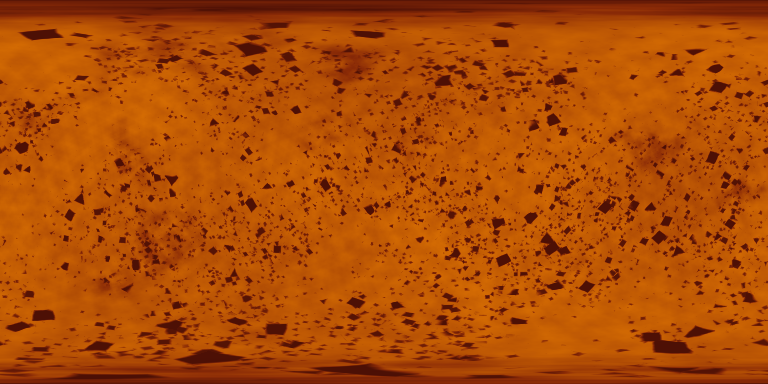
A Shadertoy shader for this texture:

```glsl
// Rusty orange planet surface, unrolled from a sphere, with clustered dark rock chips.

const float PI = 3.14159265;
const float EDGE = 0.006; // softness of chip outlines, in sphere radii

const vec3 AMBER = vec3(0.83, 0.42, 0.01);
const vec3 RUST  = vec3(0.54, 0.165, 0.025);
const vec3 UMBER = vec3(0.25, 0.04, 0.02);

vec3 hash3(vec3 p) {
    p = fract(p * vec3(0.1031, 0.1030, 0.0973));
    p += dot(p, p.yxz + 33.33);
    return fract((p.xxy + p.yxx) * p.zyx);
}

// Layered sines: rotated octaves of a gyroid, roughly -1 to 1.
float clouds(vec3 p) {
    const mat3 turn = mat3(0.0, 0.8, 0.6, -0.8, 0.36, -0.48, -0.6, -0.48, 0.64);
    float sum = 0.0, amp = 0.5;
    for (int i = 0; i < 5; i++) {
        sum += amp * dot(sin(p), cos(p.yzx));
        p = turn * p * 1.9 + 1.7;
        amp *= 0.5;
    }
    return sum;
}

// Cellular scatter of randomly turned boxes; returns coverage 0 to 1.
float chips(vec3 p, float scale, float size, float density) {
    vec3 q = p * scale;
    vec3 cell = floor(q);
    float nearest = 1.0;
    for (int k = 0; k < 27; k++) {
        vec3 id = cell + vec3(k % 3, (k / 3) % 3, k / 9) - 1.0;
        vec3 offset = q - id - hash3(id + 57.0);
        vec3 rnd = hash3(id + 131.0);

        // Random axes give each chip its own facets
        vec3 a = normalize(rnd - 0.5 + 0.001);
        vec3 b = normalize(cross(a, vec3(0.31, 0.83, 0.46)));
        vec3 c = cross(a, b);
        vec3 box = abs(vec3(dot(offset, a), dot(offset, b), dot(offset, c)));
        float d = max(box.x, max(box.y * 1.25, box.z));

        float presence = smoothstep(0.0, 0.18, density - rnd.z);
        float radius = size * presence * (0.5 + 0.5 * rnd.x);
        nearest = min(nearest, d - radius + 0.1 * (1.0 - presence));
    }
    return 1.0 - smoothstep(-EDGE, EDGE, nearest / scale);
}

vec3 spherePoint(vec2 uv) {
    float lon = uv.x * 2.0 * PI;
    float lat = (uv.y - 0.5) * PI;
    return vec3(cos(lat) * cos(lon), sin(lat), cos(lat) * sin(lon));
}

vec3 soilColor(float shade) {
    vec3 light = mix(AMBER, RUST, clamp(shade * 2.0, 0.0, 1.0));
    return mix(light, UMBER, clamp(shade * 2.0 - 1.0, 0.0, 1.0));
}

void mainImage(out vec4 fragColor, in vec2 fragCoord) {
    vec2 uv = fragCoord / iResolution.xy;
    vec3 p = spherePoint(uv);

    // Broad clouds, fine grain and a few hazy stains
    float grain = clouds(p * 27.0);
    float cluster = clouds(p * 4.5 + 3.0);
    float haze = smoothstep(0.5, 1.15, clouds(p * 4.0 + 11.0));
    float shade = 0.13 + 0.07 * clouds(p * 2.3 + 7.0) + 0.06 * grain;
    shade += haze * (0.17 + 0.12 * grain);

    // Dark streaked caps at both poles
    float streak = clouds(vec3(p.x * 12.0, uv.y * 170.0, p.z * 12.0));
    float northCap = smoothstep(0.91, 1.0, uv.y);
    float southCap = 1.0 - smoothstep(0.0, 0.10, uv.y);
    shade += northCap * (0.62 + 0.22 * streak);
    shade += southCap * (0.30 + 0.22 * streak);
    shade = max(shade, 0.0);

    // Chips in three sizes, with ragged outlines
    vec3 ragged = p + 0.006 * vec3(grain, clouds(p * 31.0 + 5.0), -grain);
    float big = chips(ragged, 8.0, 0.37, 0.33 + 0.22 * cluster);
    float medium = chips(ragged, 16.0, 0.38, 0.32 + 0.28 * cluster + 0.1 * haze);
    float small = chips(ragged, 34.0, 0.40, 0.34 + 0.25 * cluster + 0.3 * haze);
    float cover = max(max(0.95 * big, 0.88 * medium), 0.68 * small);
    shade = mix(shade, max(shade, 0.95), cover);

    fragColor = vec4(soilColor(shade), 1.0);
}
```
